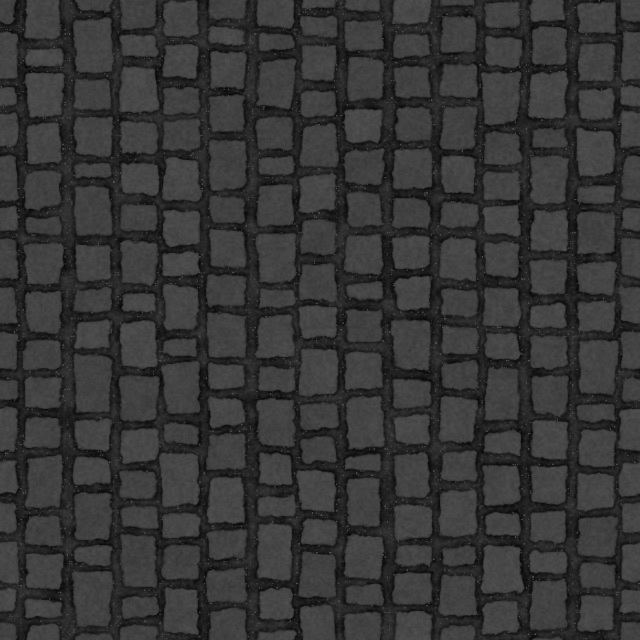
This texture is drawn by a WebGL 2 fragment shader. Its source:

```glsl
#version 300 es
precision highp float;
// Dark cobblestone paving: straight columns of uneven, roughly square setts in gritty soil.
// Each column has its own jittered row boundaries; every sett is a rounded box with
// leaning, wobbling sides. All cells and noise wrap, so the canvas tiles seamlessly.

uniform vec2 u_resolution;
out vec4 fragColor;

const ivec2 SETTS = ivec2(14, 15);      // columns and rows on the canvas
const vec2 JOINT = vec2(0.0158, 0.0142); // gap between columns, between rows
const float ROW_JITTER = 0.54;          // spread of row boundaries, in rows
const float COLUMN_SHIFT = 0.007;       // sideways spread of columns
const float SIDE_JITTER = 0.005;        // spread of each side's position
const float SIDE_LEAN = 0.2;            // spread of each side's slope
const float CORNER = 0.0055;            // corner radius
const float WOBBLE = 0.0048;            // roughness of the outlines
const float EDGE_SOFTNESS = 0.0007;
const int GRIT_CELLS = 290;
const float GRIT_SHARE = 0.16;

const float STONE_TONE = 0.268;
const float STONE_SPREAD = 0.03;
const float STONE_GRAIN = 0.075;
const float SOIL_DARK = 0.045;
const float SOIL_LIGHT = 0.185;
const float SOIL_GRAIN = 0.10;
const float GRIT_TONE = 0.34;

ivec2 wrap(ivec2 cell, ivec2 period) {
    return (cell % period + period) % period;
}

// Three random values in 0..1 from integer mixing
vec3 hash(ivec2 cell, int seed) {
    uvec3 v = uvec3(ivec3(cell, seed)) * 1664525u + 1013904223u;
    v.x += v.y * v.z; v.y += v.z * v.x; v.z += v.x * v.y;
    v ^= v >> 16u;
    v.x += v.y * v.z; v.y += v.z * v.x; v.z += v.x * v.y;
    return vec3(v >> 8u) / 16777216.0;
}

// Wrapping value noise, two independent channels
vec2 noise(vec2 uv, int cells, int seed) {
    vec2 p = uv * float(cells);
    ivec2 i = ivec2(floor(p));
    vec2 f = fract(p);
    f = f * f * (3.0 - 2.0 * f);
    ivec2 n = ivec2(cells);
    vec2 a = hash(wrap(i, n), seed).xy;
    vec2 b = hash(wrap(i + ivec2(1, 0), n), seed).xy;
    vec2 c = hash(wrap(i + ivec2(0, 1), n), seed).xy;
    vec2 d = hash(wrap(i + ivec2(1, 1), n), seed).xy;
    return mix(mix(a, b, f.x), mix(c, d, f.x), f.y);
}

// Lower boundary of a row within its column, in rows
float rowEdge(ivec2 cell) {
    return float(cell.y) + ROW_JITTER * (hash(wrap(cell, SETTS), 1).x - 0.5);
}

// Signed distance to one sett centred on the origin
float settDistance(vec2 p, vec2 halfSize, ivec2 id) {
    vec3 r = hash(id, 2), s = hash(id, 3), t = hash(id, 4);
    vec4 shift = (vec4(r, s.x) - 0.5) * SIDE_JITTER;
    vec4 lean = (vec4(s.yz, t.xy) - 0.5) * SIDE_LEAN;
    vec4 sides = vec4(p.x, -p.x, p.y, -p.y) - halfSize.xxyy + shift + lean * p.yyxx;
    float radius = min(CORNER, 0.8 * halfSize.y);
    vec2 d = max(sides.xz, sides.yw) + radius;
    return min(max(d.x, d.y), 0.0) + length(max(d, 0.0)) - radius;
}

// Nearest sett: x = signed distance, y = its random tone
vec2 paving(vec2 uv) {
    vec2 size = 1.0 / vec2(SETTS);
    vec2 nearest = vec2(1.0, 0.5);
    int column = int(floor(uv.x / size.x + 0.5));
    for (int i = -1; i <= 1; i++) {
        int x = column + i;
        vec3 r = hash(wrap(ivec2(x, 0), SETTS), 5);
        float center = float(x) * size.x + (r.x - 0.5) * COLUMN_SHIFT;
        float y = uv.y / size.y + r.y;
        for (int j = -1; j <= 1; j++) {
            ivec2 cell = ivec2(x, int(floor(y)) + j);
            float low = rowEdge(cell), high = rowEdge(cell + ivec2(0, 1));
            vec2 p = vec2(uv.x - center, (y - 0.5 * (low + high)) * size.y);
            vec2 halfSize = 0.5 * (vec2(1.0, high - low) * size - JOINT);
            ivec2 id = wrap(cell, SETTS);
            float d = settDistance(p, halfSize, id);
            if (d < nearest.x) nearest = vec2(d, hash(id, 6).x);
        }
    }
    return nearest;
}

// Scattered pale grains: coverage times brightness
float grit(vec2 uv, float pixel) {
    vec2 p = uv * float(GRIT_CELLS);
    vec3 r = hash(wrap(ivec2(floor(p)), ivec2(GRIT_CELLS)), 7);
    float radius = 0.15 + 0.25 * r.y;
    float d = length(fract(p) - 0.4 - 0.2 * r.yz) - radius;
    float soft = pixel * float(GRIT_CELLS) * 0.5;
    return step(r.x, GRIT_SHARE) * r.z * (1.0 - smoothstep(-soft, soft, d));
}

void main() {
    vec2 uv = gl_FragCoord.xy / u_resolution;
    float pixel = 1.0 / min(u_resolution.x, u_resolution.y);

    // Rough outlines from two sizes of wobble
    vec2 warp = (noise(uv, 85, 8) - 0.5) + 0.45 * (noise(uv, 210, 9) - 0.5);
    vec2 sett = paving(uv + WOBBLE * warp);
    vec2 patches = noise(uv, 48, 10);
    float grain = 0.6 * noise(uv, 400, 11).x + 0.4 * noise(uv, 170, 12).x - 0.5;

    // Stone faces: own tone, blotches, fine grain, slightly worn rim
    float stone = STONE_TONE + STONE_SPREAD * (sett.y - 0.5 + 0.7 * (patches.x - 0.5));
    stone += STONE_GRAIN * grain - 0.035 * smoothstep(-0.004, 0.0, sett.x);

    // Soil: black beside the stones, paler and grittier in the open
    float open = 0.65 * patches.y + 0.5 * smoothstep(0.0, 0.009, sett.x);
    float soil = mix(SOIL_DARK, SOIL_LIGHT, clamp(open, 0.0, 1.0)) + SOIL_GRAIN * grain;
    soil = mix(max(soil, 0.03), GRIT_TONE, grit(uv, pixel));

    float edge = EDGE_SOFTNESS + 0.5 * pixel;
    fragColor = vec4(vec3(mix(stone, soil, smoothstep(-edge, edge, sett.x))), 1.0);
}
```
